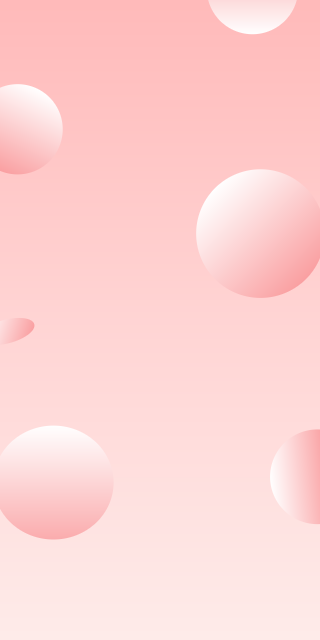
Write a Shadertoy shader that draws this background.

```glsl
#define SKY_TOP vec3(1.0, 0.728, 0.728)
#define SKY_MID vec3(1.0, 0.832, 0.830)
#define SKY_BOTTOM vec3(0.996, 0.922, 0.914)
#define BALL_LIGHT vec3(1.0, 0.998, 0.998)
#define BALL_PINK vec3(0.979, 0.625, 0.632)
#define BALL_COUNT 6

// Centre (xy) and radii (zw), on a canvas 1 wide and 2 high
const vec4 ballShape[BALL_COUNT] = vec4[](
    vec4(0.789, 2.036, 0.143, 0.143),
    vec4(0.055, 1.596, 0.141, 0.141),
    vec4(0.814, 1.270, 0.201, 0.201),
    vec4(0.021, 0.964, 0.089, 0.037),
    vec4(0.167, 0.492, 0.188, 0.178),
    vec4(0.992, 0.510, 0.148, 0.148));

// Tilt of the shape, angle towards the light, strength of the pink
const vec3 ballShade[BALL_COUNT] = vec3[](
    vec3(0.0, -1.571, 1.0),
    vec3(0.0, 1.10, 1.0),
    vec3(0.0, 2.36, 1.0),
    vec3(0.26, 3.14, 1.0),
    vec3(0.0, 1.571, 0.87),
    vec3(0.0, 3.25, 1.6));

vec2 rotate(vec2 v, float angle) {
    float c = cos(angle), s = sin(angle);
    return vec2(c * v.x + s * v.y, c * v.y - s * v.x);
}

// Approximate signed distance to an ellipse, exact for a circle
float ellipseDistance(vec2 p, vec2 radii) {
    float k = length(p / radii);
    float slope = length(p / (radii * radii));
    return k * (k - 1.0) / max(slope, 1e-4);
}

vec3 background(float height) {
    vec3 lower = mix(SKY_BOTTOM, SKY_MID, min(height * 2.0, 1.0));
    return mix(lower, SKY_TOP, max(height * 2.0 - 1.0, 0.0));
}

void mainImage(out vec4 fragColor, in vec2 fragCoord) {
    vec2 uv = fragCoord / iResolution.xy;
    vec2 p = uv * vec2(1.0, 2.0);
    float pixel = 1.0 / iResolution.x;
    vec3 color = background(uv.y);

    // Balls fading from white on the lit side to pink
    for (int i = 0; i < BALL_COUNT; i++) {
        vec4 shape = ballShape[i];
        vec3 shade = ballShade[i];
        vec2 local = rotate(p - shape.xy, shade.x);
        vec2 lightDir = vec2(cos(shade.y), sin(shade.y));
        float lit = dot(local / shape.zw, rotate(lightDir, shade.x));
        float pink = clamp((0.5 - 0.5 * lit) * shade.z, 0.0, 1.0);
        float edge = ellipseDistance(local, shape.zw);
        float cover = clamp(0.5 - edge / pixel, 0.0, 1.0);
        color = mix(color, mix(BALL_LIGHT, BALL_PINK, pink), cover);
    }

    fragColor = vec4(color, 1.0);
}
```
